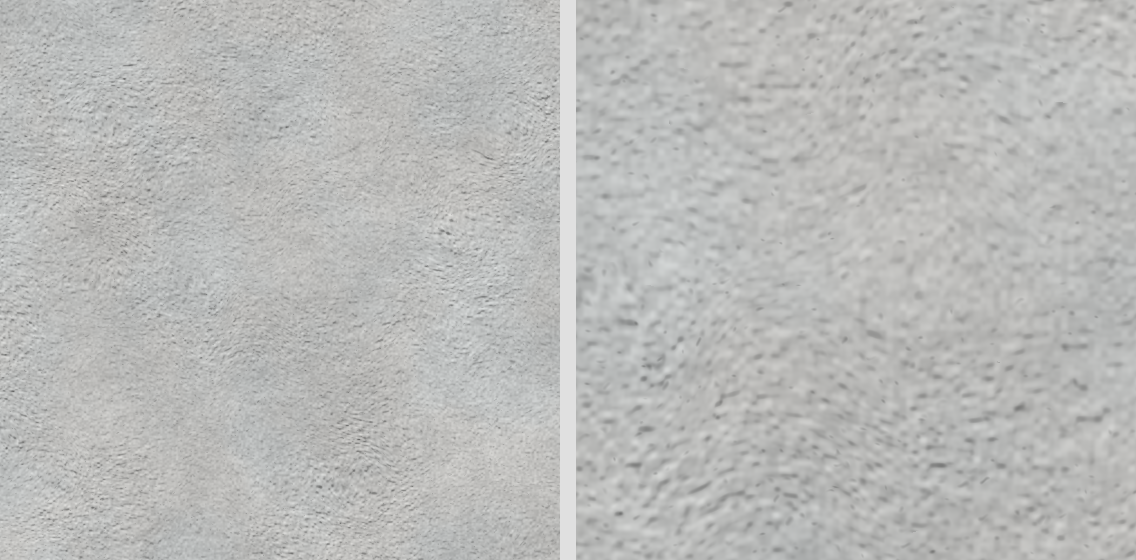
Left, the full canvas; right, a detail of the centre.
A WebGL 2 fragment shader for this texture:

```glsl
#version 300 es
precision highp float;
// Pale cement plaster: a fine, slightly streaked relief lit from above,
// rougher in some patches than others, with small dark pits and a faint
// drift between cool and warm grey. Built from layered value noise.

#define BASE_TONE 0.738
#define MOTTLE 0.10
#define BLOTCH 0.06
#define RELIEF 0.125
#define CREVICE 0.09
#define GRAIN 0.075
#define LIGHT_STEP vec2(-0.0014, 0.0034)
#define PIT_CELLS 105.0
#define PIT_SHARE 0.36
#define PIT_DEPTH 0.13
#define COOL_TINT vec3(0.990, 1.003, 1.001)
#define WARM_TINT vec3(1.004, 1.001, 0.988)

uniform vec2 u_resolution;
out vec4 fragColor;

float hash(vec2 p) {
    vec3 q = fract(vec3(p.xyx) * 0.1031);
    q += dot(q, q.yzx + 33.33);
    return fract((q.x + q.y) * q.z);
}

float valueNoise(vec2 p) {
    vec2 cell = floor(p);
    vec2 f = fract(p);
    f = f * f * f * (f * (f * 6.0 - 15.0) + 10.0);
    float low = mix(hash(cell), hash(cell + vec2(1, 0)), f.x);
    float high = mix(hash(cell + vec2(0, 1)), hash(cell + vec2(1, 1)), f.x);
    return mix(low, high, f.y);
}

float fbm(vec2 p) {
    const mat2 turn = mat2(0.8, 0.6, -0.6, 0.8);
    float sum = 0.0;
    float weight = 0.5;
    for (int i = 0; i < 4; i++) {
        sum += weight * valueNoise(p);
        p = turn * p * 2.03 + 17.3;
        weight *= 0.5;
    }
    return sum / 0.9375;
}

// Height of the trowelled surface, stretched a little sideways.
float surfaceHeight(vec2 p) {
    const mat2 lean = mat2(0.94, 0.342, -0.342, 0.94);
    vec2 q = lean * p;
    return 0.52 * valueNoise(q * vec2(105.0, 150.0) + 5.0)
         + 0.48 * valueNoise(p * vec2(190.0, 245.0) + 61.0);
}

// Scattered soft-edged pits, denser where the plaster is rough.
float pits(vec2 p, float rough) {
    vec2 q = p * PIT_CELLS;
    vec2 home = floor(q);
    float depth = 0.0;
    for (int y = -1; y <= 1; y++) {
        for (int x = -1; x <= 1; x++) {
            vec2 cell = home + vec2(x, y);
            vec2 centre = cell + vec2(hash(cell + 11.7), hash(cell + 47.1));
            float size = mix(0.18, 0.46, pow(hash(cell + 83.9), 2.0));
            float present = step(hash(cell + 29.3), PIT_SHARE * rough);
            vec2 offset = (q - centre) * vec2(0.85, 1.1);
            float pit = 1.0 - smoothstep(0.0, size, length(offset));
            depth = max(depth, present * pit * mix(0.4, 1.0, hash(cell + 5.1)));
        }
    }
    return depth;
}

void main() {
    vec2 uv = gl_FragCoord.xy / u_resolution.y;

    // Gentle warping varies the streak direction across the wall.
    vec2 warp = vec2(valueNoise(uv * 11.0 + 3.0), valueNoise(uv * 11.0 + 41.0)) - 0.5;
    vec2 p = uv + 0.026 * warp;

    float patches = fbm(uv * vec2(6.0, 7.5) + 23.0);
    float rough = mix(0.6, 1.5, smoothstep(0.28, 0.72, patches));

    // Relief lit from above, with darker undersides.
    float slope = surfaceHeight(p) - surfaceHeight(p + LIGHT_STEP);
    float crevice = smoothstep(0.12, 0.55, -slope);

    // Cloudy drift, mid-sized blotches and fine grain.
    float tone = BASE_TONE;
    tone += MOTTLE * (fbm(uv * 5.0 + 71.0) - 0.5);
    tone += BLOTCH * (fbm(p * vec2(26.0, 34.0) + 19.0) - 0.5);
    tone += GRAIN * (valueNoise(uv * 250.0 + 7.0) - 0.5);
    tone += rough * (RELIEF * slope - CREVICE * crevice);
    tone -= PIT_DEPTH * pits(p + 0.004 * (valueNoise(uv * 150.0) - 0.5), rough);

    float warmth = smoothstep(0.3, 0.7, fbm(uv * 6.0 + 137.0));
    fragColor = vec4(clamp(tone * mix(COOL_TINT, WARM_TINT, warmth), 0.0, 1.0), 1.0);
}
```
